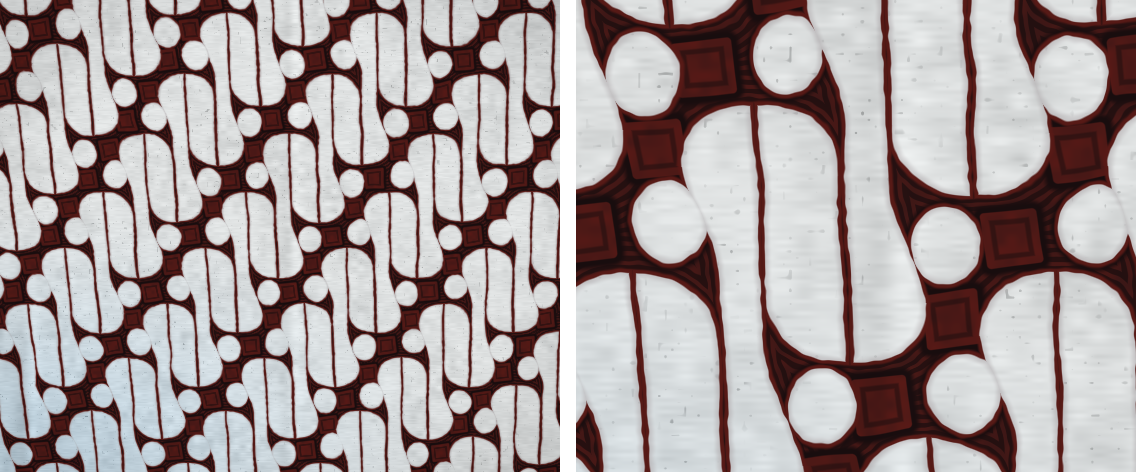
Left, the full canvas; right, a detail of the centre.
Write a WebGL 2 fragment shader that draws this pattern.

```glsl
#version 300 es
precision highp float;
// Batik cloth: slanted chains of pale S-shaped strips and leaf lobes, with pale
// discs and rust squares in the dark bands between them. A skewed lattice places
// each unit; distance functions draw it, and noise adds wax wobble and wear.
#define SHEET vec2(768.0, 646.0)  // design units across and down the canvas
#define PERIOD 193.0              // distance between chains
#define ROW 78.0                  // drop from unit to unit along a chain
#define SLANT 0.742               // sideways run per unit of drop
#define WOBBLE 2.6                // hand-drawn edge drift
#define JITTER 3.0                // scatter of discs and squares
#define DISC vec2(16.8, 18.8)     // disc radii
#define SQUARE 13.0               // half side of a square
#define WEAR 0.10                 // mottling of the cloth

uniform vec2 u_resolution;
out vec4 outColor;

const vec3 PALE = vec3(0.875, 0.885, 0.885);
const vec3 COOL = vec3(0.77, 0.85, 0.90);
const vec3 RUST = vec3(0.34, 0.10, 0.085);
const vec3 MAROON = vec3(0.23, 0.09, 0.085);
const vec3 BLACK = vec3(0.095, 0.05, 0.055);

float hash(vec2 p) {
  return fract(sin(dot(p, vec2(127.1, 311.7))) * 43758.5453);
}

float noise(vec2 p) {
  vec2 i = floor(p), f = fract(p);
  f = f * f * (3.0 - 2.0 * f);
  return mix(mix(hash(i), hash(i + vec2(1, 0)), f.x),
             mix(hash(i + vec2(0, 1)), hash(i + vec2(1, 1)), f.x), f.y);
}

// Half-turn symmetric lobe: near-straight right edge, rounded bulge at upper left.
float lobe(vec2 p, float height, float tip, float waist, float bulge, float cap) {
  if (p.y < 0.0) p = -p;
  float straight = p.x - mix(waist, tip, p.y / height);
  float side = -p.x - mix(waist, bulge, smoothstep(0.15 * height, 0.75 * height, p.y));
  vec2 e = pow(abs(vec2((p.x - tip) / (bulge + tip), (p.y - cap) / (height - cap))), vec2(2.3));
  float dome = (pow(e.x + e.y, 1.0 / 2.3) - 1.0) * min(bulge + tip, height - cap);
  return max(straight, p.y > cap ? dome : side);
}

float disc(vec2 p, float size) {
  return (length(p / (DISC * size)) - 1.0) * DISC.x;
}

float box(vec2 p) {
  p = mat2(0.99, 0.12, -0.12, 0.99) * p;
  vec2 q = abs(p) - SQUARE + 2.0;
  return length(max(q, 0.0)) + min(max(q.x, q.y), 0.0) - 2.0;
}

// Distances to the nearest lobe, disc and square.
vec3 chains(vec2 p) {
  vec3 d = vec3(1e3);
  float firstChain = floor((p.x + SLANT * p.y) / PERIOD);
  for (int c = 0; c < 2; c++) {
    float chain = firstChain + float(c);
    float shift = 0.5 * step(2.0, abs(chain - 0.5));  // outer chains sit half a unit lower
    float firstRow = floor(p.y / ROW - shift);
    for (int r = -2; r < 2; r++) {
      float row = firstRow + float(r), drop = ROW * (row + shift);
      vec2 q = p - vec2(PERIOD * chain - SLANT * drop, drop);
      vec2 id = vec2(chain, row);
      vec2 j = JITTER * (vec2(hash(id), hash(id + 17.3)) - 0.5);
      vec2 s = vec2(-7.5, 98.5) - q, m = q - vec2(21.0, 59.5);
      float strip = lobe(vec2(-s.x, s.y), 98.5, 7.0, 9.7, 26.0, 70.0);
      float leaf = lobe(-m, 59.5, 18.5, 16.8, 16.8, 27.0);
      float size = 0.94 + 0.10 * hash(id + 5.1);
      d.x = min(d.x, min(strip, leaf));
      d.y = min(d.y, min(disc(q - vec2(18.0, -24.0) - j, size),
                         disc(q - vec2(27.0, 142.0) + j, size)));
      d.z = min(d.z, min(box(q - vec2(-20.0, -18.0) - j), box(q - vec2(-46.0, 22.0) + j)));
    }
  }
  return d;
}

// Soft vertical fold with a lit and a shaded side.
float fold(float x) { return x * exp(-x * x); }

void main() {
  vec2 uv = gl_FragCoord.xy / u_resolution;
  vec2 sheet = vec2(uv.x, 1.0 - uv.y) * SHEET;
  float aa = 0.9 * SHEET.x / u_resolution.x;

  // The cloth tapers: rows and chains draw closer toward the bottom.
  float t = (sheet.y - 18.0) / 85.0;
  float row = t * (1.0 + 0.0144 * t);
  vec2 p = vec2(((sheet.x - 480.0) / (205.0 - 3.0 * row) - 0.17) * PERIOD, row * ROW);
  p += WOBBLE * (vec2(noise(sheet / 23.0), noise(sheet / 23.0 + 40.0)) - 0.5);
  vec3 d = chains(p);
  float pale = min(d.x, d.y) + 0.9 * (noise(sheet / 4.0) - 0.5);

  // Dyed ground: hatched fields, black around discs and squares, rust rims.
  float mottle = noise(sheet / 5.0);
  float hatch = smoothstep(-0.3, 0.6, sin(1.5 * d.x + 2.0 * mottle));
  vec3 ground = mix(BLACK, mix(MAROON, RUST, 0.5 * mottle), 0.3 + 0.7 * hatch);
  ground = mix(BLACK, ground, smoothstep(1.5, 5.0, min(d.y, d.z)));
  float ring = 1.0 - smoothstep(0.6, 1.8, abs(d.z + 5.0));
  vec3 tile = mix(mix(MAROON, RUST, 0.4 + 0.6 * mottle), BLACK, 0.5 * ring);
  ground = mix(tile, ground, smoothstep(-aa, aa, d.z));
  ground = mix(RUST, ground, smoothstep(1.0, 2.6, pale));

  // Undyed cloth: cool lower left, blotches, weave and a few specks.
  float cool = smoothstep(0.75, 0.0, length(uv * vec2(0.8, 1.2)));
  vec3 cloth = mix(PALE, COOL, cool);
  cloth -= WEAR * (noise(sheet / 38.0) * noise(sheet / 9.0) + 0.5 * noise(sheet / vec2(9.0, 1.8)) - 0.4);
  cloth -= 0.2 * smoothstep(0.86, 0.97, noise(sheet / 3.0)) * noise(sheet / 30.0);
  cloth = mix(cloth, vec3(0.69, 0.67, 0.68), 0.55 * smoothstep(-3.5, 0.0, pale));

  vec3 color = mix(cloth, ground, smoothstep(-aa, aa, pale));
  float light = 1.0 + 0.09 * fold((uv.x - 0.52) * 70.0);
  light += 0.16 * fold((uv.x - 0.05) * 60.0) * smoothstep(0.45, 0.2, uv.y);
  light *= 1.0 - 0.10 * smoothstep(0.40, 0.72, length(uv - 0.5));
  outColor = vec4(color * light, 1.0);
}
```
